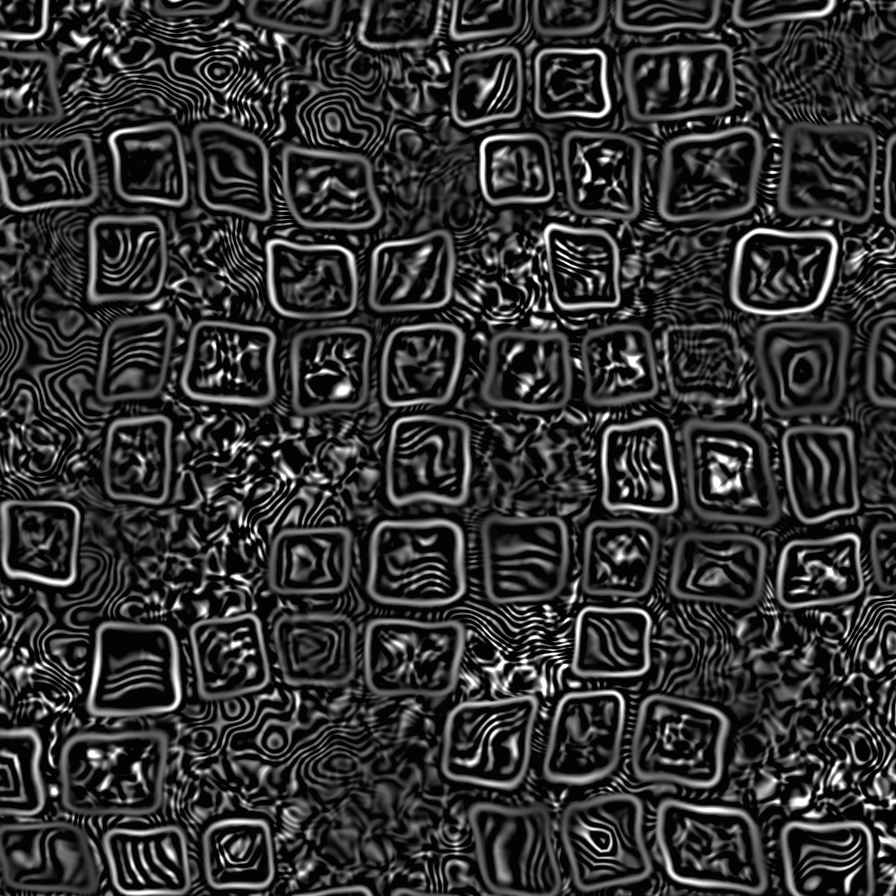
This texture is drawn by a Shadertoy shader. Its source:

```glsl
// Dark, embossed-looking grid of wobbly rounded tiles filled with fine grey lines.
// Each tile gets a rim, plus warped stripes, nested rings or grain; the gaps hold
// flowing contours. One signed signal is finally clipped into black and grey.

const float TAU = 6.28319;
const float TILES = 9.3;          // tiles along the canvas height
const float LINE_PERIOD = 0.165;  // line spacing in tile units
const float GRAIN_FREQ = 9.5;     // grain lattice cells per tile

uint scramble(uint n) {
    n = n * 747796405u + 2891336453u;
    n = ((n >> ((n >> 28u) + 4u)) ^ n) * 277803737u;
    return (n >> 22u) ^ n;
}

// Random value in 0..1 for a lattice cell and a salt
float hash(vec2 cell, float salt) {
    uvec2 c = uvec2(ivec2(cell) + 4096);
    uint n = scramble(c.x + scramble(c.y + scramble(uint(salt))));
    return float(n & 65535u) / 65535.0;
}

float cornerSlope(vec2 cell, vec2 offset, float salt) {
    float angle = TAU * hash(cell, salt);
    return dot(vec2(cos(angle), sin(angle)), offset);
}

// Gradient noise scaled to roughly unit deviation
float gradNoise(vec2 p, float salt) {
    vec2 i = floor(p), f = p - i;
    vec2 u = f * f * f * (f * (f * 6.0 - 15.0) + 10.0);
    vec2 e = vec2(1.0, 0.0);
    float low = mix(cornerSlope(i, f, salt), cornerSlope(i + e, f - e, salt), u.x);
    float high = mix(cornerSlope(i + e.yx, f - e.yx, salt),
                     cornerSlope(i + 1.0, f - 1.0, salt), u.x);
    return 4.5 * mix(low, high, u.y);
}

vec2 noiseOffset(vec2 p, float salt) {
    return vec2(gradNoise(p, salt), gradNoise(p, salt + 1.0));
}

vec2 rotate(vec2 p, float angle) {
    float c = cos(angle), s = sin(angle);
    return vec2(c * p.x - s * p.y, s * p.x + c * p.y);
}

float roundedBox(vec2 p, vec2 halfSize, float radius) {
    vec2 q = abs(p) - halfSize + radius;
    return length(max(q, 0.0)) + min(max(q.x, q.y), 0.0) - radius;
}

// Weighted blend that keeps the contrast of two unrelated signals
float blendSignals(float a, float b, float t) {
    return mix(a, b, t) / length(vec2(1.0 - t, t));
}

// Short curled worms
float grain(vec2 p, float salt) {
    vec2 curled = p + 0.035 * noiseOffset(p * 4.0, salt + 2.0);
    return gradNoise(rotate(curled, 0.6) * GRAIN_FREQ, salt);
}

// Contours of a slow height field, broken up by grain
float background(vec2 p) {
    float height = 2.6 * gradNoise(p * 1.1, 11.0) + 0.5 * gradNoise(p * 3.1, 12.0);
    float contours = 1.4 * cos(TAU * height);
    float roughness = clamp(0.6 + 0.25 * gradNoise(p * 0.8, 13.0), 0.1, 1.0);
    float contrast = clamp(0.85 + 0.3 * gradNoise(p * 0.6, 14.0), 0.3, 1.5);
    return contrast * blendSignals(contours, grain(p, 15.0), roughness);
}

// Stripes or nested rings inside one tile
float tileFill(vec2 p, vec2 local, float dist, vec2 id) {
    float angle = 0.5 * TAU * hash(id, 21.0);
    float bend = mix(0.25, 0.9, hash(id, 22.0));
    float across = hash(id, 23.0) > 0.68 ? dist : rotate(local, angle).x;
    float phase = across / LINE_PERIOD + bend * gradNoise(p * 2.1, 24.0);
    float strength = clamp(1.0 + 0.35 * gradNoise(p * 3.0, 25.0), 0.2, 2.0);
    float lines = 1.45 * strength * cos(TAU * phase);
    float roughness = mix(0.1, 0.85, pow(hash(id, 26.0), 1.3));
    float contrast = mix(0.5, 1.45, hash(id, 27.0));
    return contrast * blendSignals(lines, grain(p, 28.0), roughness);
}

// Adds the tile of this grid cell over the background signal
float addTile(float signal, vec2 p) {
    vec2 grid = p + 0.11 * noiseOffset(p * 0.4, 31.0) + 0.014 * noiseOffset(p * 2.4, 33.0);
    grid.x += 0.4 * hash(vec2(floor(grid.y), 0.0), 35.0);
    vec2 id = floor(grid);
    vec2 local = grid - id - 0.5;
    float edgeFade = smoothstep(0.0, 0.06, 0.5 - max(abs(local.x), abs(local.y)));
    local += 0.05 * (vec2(hash(id, 36.0), hash(id, 37.0)) - 0.5);

    vec2 halfSize = mix(vec2(0.36), vec2(0.42), vec2(hash(id, 38.0), hash(id, 39.0)));
    float dist = roundedBox(local, halfSize, 0.13);
    float present = smoothstep(0.2, 0.4, hash(id, 40.0)) * edgeFade;
    float inside = smoothstep(0.03, -0.06, dist);
    signal = mix(signal, tileFill(p, local, dist, id), inside * present);

    float rimStrength = mix(0.7, 2.1, hash(id, 41.0));
    rimStrength *= clamp(1.0 + 0.25 * gradNoise(p * 1.7, 42.0), 0.4, 1.6);
    float rim = rimStrength * cos(TAU * dist / LINE_PERIOD);
    float rimMask = exp(-pow(dist / 0.105, 2.0)) * present;
    return mix(signal, rim, rimMask);
}

void mainImage(out vec4 fragColor, in vec2 fragCoord) {
    vec2 p = fragCoord / iResolution.y * TILES;
    float signal = addTile(background(p), p);

    // Dark half is clipped; the strongest ridges are pushed to white
    float highlight = max(signal - 0.8, 0.0);
    float grey = 0.14 + 0.27 * signal + 0.06 * highlight * highlight;
    fragColor = vec4(vec3(clamp(grey, 0.01, 1.0)), 1.0);
}
```
